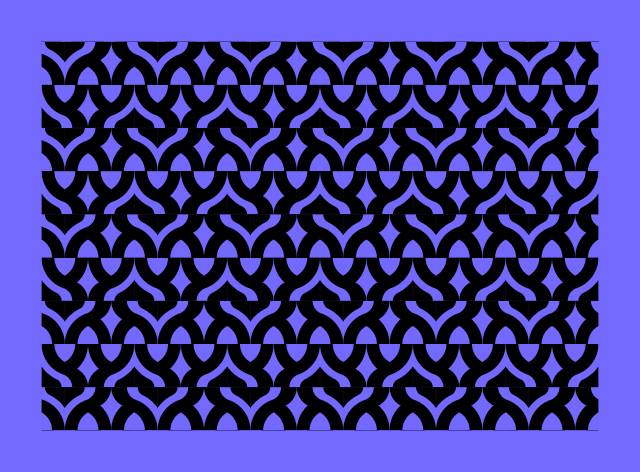
Write a Shadertoy shader that draws this pattern.

```glsl
// Nine rows of interlaced black bands on a periwinkle ground, six repeats across.
// Each mirrored half cell is cut from circles and tangent S-curves; every other
// row is flipped upside down and moved by a quarter of a repeat.

const float ROW = 0.931; // row height, in half repeats

// Signed side of an S-curve: a lower arc about "low", meeting tangentially
// an upper arc that ends at (topX, 0). Positive above and to the left.
float sCurve(vec2 p, vec2 low, float radius, float topX) {
    float reach = radius + topX;
    float c = (dot(low, low) - reach * reach) / (2.0 * (low.x - reach));
    vec2 high = vec2(c, 0.0);
    vec2 axis = low - high;
    float side = axis.x * p.y - axis.y * (p.x - c);
    return side > 0.0 ? length(p - low) - radius
                      : topX - c - length(p - high);
}

// Positive inside the light openings of a half cell; y runs downwards.
float openings(vec2 p) {
    // chevron around the dark heart
    vec2 low = vec2(0.695, ROW);
    float chevron = min(sCurve(p, low, 0.695, 0.66),
                        -sCurve(p, low, 0.847, 0.43));
    // pointed lobe standing on the row's base
    float lobe = 0.448 - max(length(p - vec2(0.723, ROW)),
                             length(p - vec2(0.277, ROW)));
    // concave diamond on the mirror line
    float diamond = min(length(p - vec2(0.55, 0.0)) - 0.45,
                        length(p - vec2(0.275, ROW)) - 0.725);
    diamond = min(diamond, p.x - 0.65);
    return max(chevron, max(lobe, diamond));
}

void mainImage(out vec4 fragColor, in vec2 fragCoord) {
    float halfRepeat = 0.0725 * iResolution.x;
    vec2 q = (fragCoord - 0.5 * iResolution.xy) / halfRepeat;
    float pixel = 1.0 / halfRepeat;
    vec2 extent = vec2(6.0, 4.5 * ROW);

    // rows, alternately flipped and shifted, then mirrored repeats
    float down = extent.y - q.y;
    float odd = mod(floor(down / ROW), 2.0);
    float y = mod(down, ROW);
    float seam = min(y, ROW - y);
    y = mix(y, ROW - y, odd);
    float x = abs(mod(q.x + extent.x + 0.5 + 0.5 * odd, 2.0) - 1.0);

    float light = clamp(0.5 + min(openings(vec2(x, y)), seam) / pixel, 0.0, 1.0);

    // faint hairlines where the heart halves and rows join
    float hairline = clamp(1.0 - min(x, y) / max(pixel, 0.018), 0.0, 1.0);
    light = max(light, 0.09 * hairline);

    // plain margin around the field
    vec2 edge = extent - abs(q);
    float field = clamp(0.5 + min(edge.x, edge.y) / pixel, 0.0, 1.0);
    vec3 periwinkle = vec3(0.45, 0.41, 1.0);
    fragColor = vec4(periwinkle * mix(1.0, light, field), 1.0);
}
```
